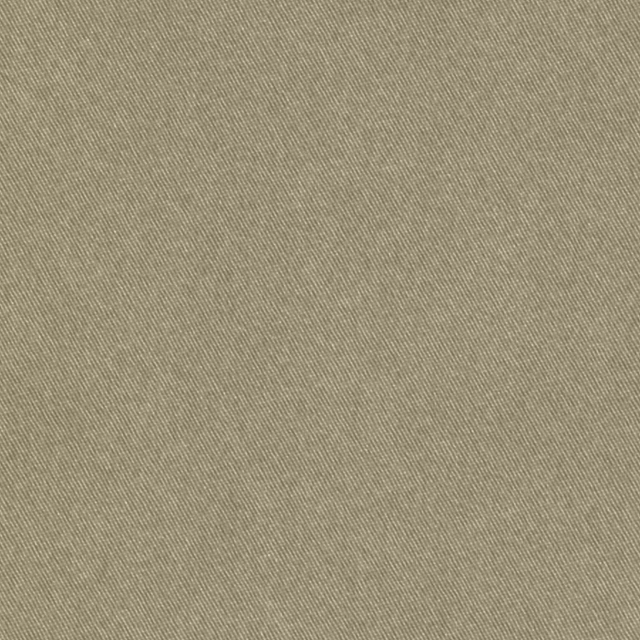
A Shadertoy shader for this texture:

```glsl
#define RIBS vec2(147.0, 84.0)      // diagonal ribs across and down
#define STITCHES vec2(-42.0, 178.0) // slanted stitches crossing the ribs
#define RIB_CONTRAST 0.27
#define STITCH_CONTRAST 0.06
#define YARN_VARIATION 0.32
#define GRAIN 0.26
#define CLOUDING 0.045
#define FLECK_SHARE 0.012
#define SHADOW_COLOR vec3(0.470, 0.432, 0.332)
#define LIGHT_COLOR vec3(0.750, 0.712, 0.614)

const float TAU = 6.2831853;

float hash(vec2 p) {
    vec3 q = fract(vec3(p.xyx) * 0.1031);
    q += dot(q, q.yzx + 33.33);
    return fract((q.x + q.y) * q.z);
}

float valueNoise(vec2 p) {
    vec2 cell = floor(p);
    vec2 f = fract(p);
    f = f * f * (3.0 - 2.0 * f);
    float bottom = mix(hash(cell), hash(cell + vec2(1.0, 0.0)), f.x);
    float top = mix(hash(cell + vec2(0.0, 1.0)), hash(cell + 1.0), f.x);
    return mix(bottom, top, f.y);
}

float centeredNoise(vec2 p) {
    return valueNoise(p) - 0.5;
}

// Cosine wave that fades out when too fine for the canvas
float softWave(float phase) {
    return cos(TAU * phase) * (1.0 - smoothstep(0.55, 1.0, fwidth(phase)));
}

// Rare pale fibres, one soft dot per chosen cell
float flecks(vec2 p) {
    vec2 cell = floor(p);
    float chosen = step(1.0 - FLECK_SHARE, hash(cell + 71.0));
    return chosen * (1.0 - smoothstep(0.1, 0.5, length(fract(p) - 0.5)));
}

void mainImage(out vec4 fragColor, in vec2 fragCoord) {
    vec2 uv = fragCoord / iResolution.xy;

    // Slight waviness of the woven yarns
    float wobble = 0.25 * centeredNoise(uv * vec2(24.0, 16.0))
                 + 0.20 * centeredNoise(uv * 75.0 + 19.0);
    float ribPhase = dot(uv, RIBS) + wobble;
    float stitchPhase = dot(uv, STITCHES) + wobble;

    // Twill ribs, each notched by its stitches
    float rib = softWave(ribPhase);
    float tone = 0.49 + RIB_CONTRAST * rib;
    tone += STITCH_CONTRAST * softWave(stitchPhase) * (1.0 + 0.4 * rib);

    // Uneven yarn, fine grain and broad clouding
    vec2 yarn = vec2(ribPhase, stitchPhase) * vec2(2.0, 1.0);
    tone += YARN_VARIATION * centeredNoise(yarn + 7.0);
    tone += GRAIN * centeredNoise(uv * 450.0 + 43.0);
    tone += CLOUDING * centeredNoise(uv * vec2(9.0, 6.0) + 3.0);
    tone += CLOUDING * centeredNoise(uv * vec2(40.0, 24.0) + 11.0);
    tone += 0.3 * flecks(uv * 170.0);

    // Highlights on the ribs rise a little above the body tone
    tone += 0.25 * max(tone - 0.65, 0.0);
    vec3 color = mix(SHADOW_COLOR, LIGHT_COLOR, clamp(tone, -0.1, 1.3));

    // Faint olive cast toward the left edge
    color.b -= 0.008 * (1.0 - smoothstep(0.0, 0.4, uv.x));
    fragColor = vec4(color, 1.0);
}
```
